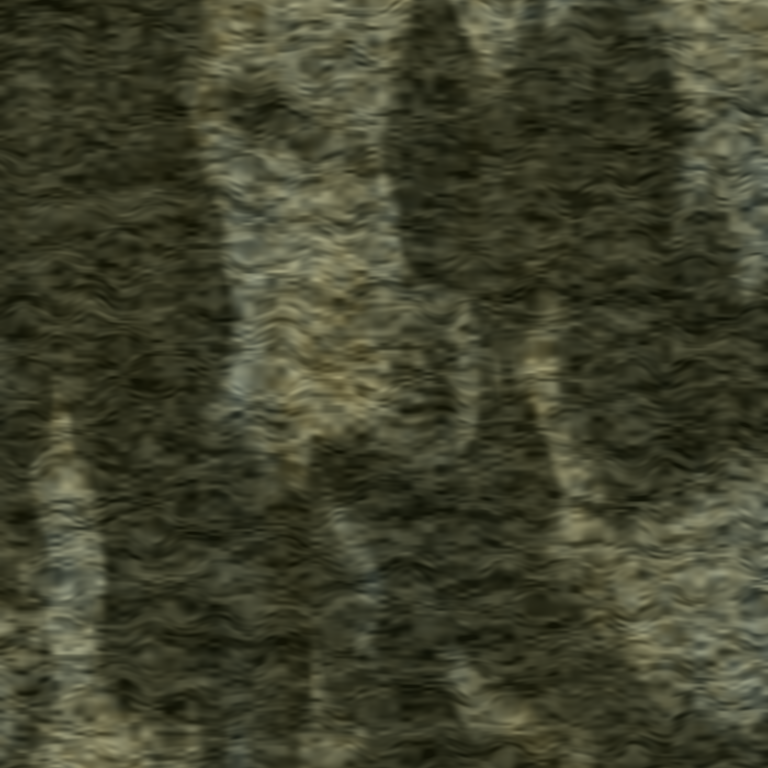
Write a WebGL 1 fragment shader that draws this texture.

```glsl
precision highp float;
// Dark olive woven camouflage: tall, soft khaki blotches over a mossy ground.
// Warped value noise shapes the blotches; flat, wavy noise layers make the
// horizontal thread grain, which is stronger on the light areas.

uniform vec2 u_resolution;

const vec3 SHADOW_OLIVE = vec3(0.15, 0.155, 0.09);
const vec3 PALE_KHAKI = vec3(0.55, 0.55, 0.43);
const vec3 WARM_TINT = vec3(0.035, 0.005, -0.045);

const vec2 BLOTCH_SCALE = vec2(6.5, 3.2);   // cells per canvas
const float BLOTCH_LEAN = 0.22;
const float BLOTCH_WARP = 0.07;
const float RIGHTWARD_BIAS = 0.26;          // more khaki towards the right
const vec2 BLOTCH_EDGE = vec2(0.46, 0.61);

const vec2 THREAD_SCALE = vec2(36.0, 105.0);
const vec2 FIBRE_SCALE = vec2(68.0, 185.0);
const vec2 ROW_SCALE = vec2(11.0, 36.0);
const float THREAD_WAVE = 0.016;

const float GROUND_TONE = 0.11;
const float KHAKI_TONE = 0.62;
const float GROUND_GRAIN = 0.9;
const float KHAKI_GRAIN = 1.5;

float hash(vec2 p) {
  return fract(sin(dot(p, vec2(127.1, 311.7))) * 43758.5453);
}

float noise(vec2 p) {
  vec2 cell = floor(p);
  vec2 f = fract(p);
  f = f * f * (3.0 - 2.0 * f);
  float low = mix(hash(cell), hash(cell + vec2(1.0, 0.0)), f.x);
  float high = mix(hash(cell + vec2(0.0, 1.0)), hash(cell + vec2(1.0, 1.0)), f.x);
  return mix(low, high, f.y);
}

// Share of khaki at a point: 0 on the ground, 1 inside a blotch.
float blotches(vec2 uv) {
  vec2 warp = vec2(noise(uv * 9.0 + 3.7), noise(uv * 9.0 + 41.3)) - 0.5;
  vec2 p = (uv + BLOTCH_WARP * warp) * BLOTCH_SCALE;
  p.x += BLOTCH_LEAN * p.y;
  float sum = 0.0;
  float weight = 0.6;
  for (int i = 0; i < 4; i++) {
    sum += weight * noise(p + 17.3);
    p = p * 2.03 + 9.1;
    weight *= 0.45;
  }
  sum = sum / 1.046 + RIGHTWARD_BIAS * (uv.x - 0.5);
  return smoothstep(BLOTCH_EDGE.x, BLOTCH_EDGE.y, sum);
}

// Fine wavy horizontal threads, centred on zero.
float threadGrain(vec2 uv) {
  vec2 p = uv;
  p.y += THREAD_WAVE * (noise(uv * vec2(24.0, 30.0) + 5.2) - 0.5);
  float threads = noise(p * THREAD_SCALE + 61.0);
  float fibres = noise(p * FIBRE_SCALE + 23.0);
  float rows = noise(p * ROW_SCALE + 83.0);
  return 0.4 * threads + 0.38 * fibres + 0.22 * rows - 0.5;
}

void main() {
  vec2 uv = gl_FragCoord.xy / u_resolution.y;
  float khaki = blotches(uv);
  float tone = mix(GROUND_TONE, KHAKI_TONE, khaki)
             + mix(GROUND_GRAIN, KHAKI_GRAIN, khaki) * threadGrain(uv);

  // Upright columns of warmer and greyer khaki.
  float warmth = noise(uv * vec2(13.0, 4.0) + 31.0)
               + 0.6 * noise(uv * vec2(45.0, 60.0) + 71.0) - 0.8;
  vec3 colour = mix(SHADOW_OLIVE, PALE_KHAKI, max(tone, -0.2));
  colour += WARM_TINT * warmth * (0.3 + 0.9 * khaki);
  gl_FragColor = vec4(clamp(colour, 0.0, 1.0), 1.0);
}
```
